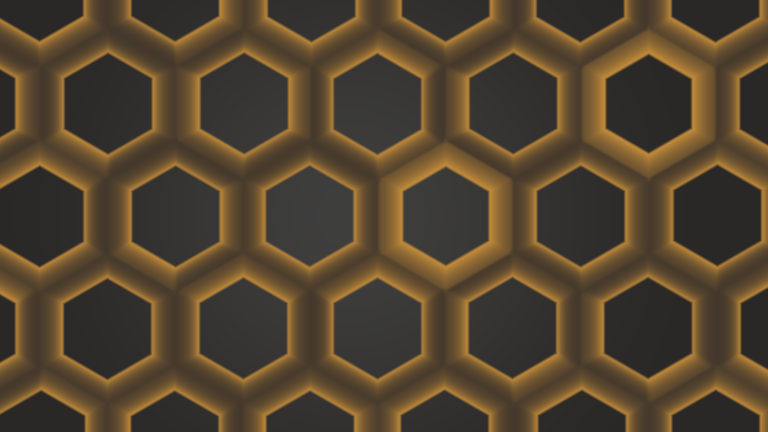
This pattern is drawn by a WebGL 1 fragment shader. Its source:

```glsl
precision highp float;

uniform vec2 u_resolution;

// Lengths are fractions of the canvas height.
const vec2 PITCH = vec2(0.313, 0.2604);    // column and row spacing
const vec2 ORIGIN = vec2(-0.0139, 0.0);    // lattice offset from the centre
const float APOTHEM = 0.1019;              // centre to side of a dark plate
const float HALF_WALL = 0.0535;
const float EDGE_BLUR = 0.0045;
const float JITTER = 0.0035;               // largest drift of a plate
const float SEAM_SHARPNESS = 320.0;        // crispness of mitres and ridges

const float DECAY_MIN = 1.9;               // falloff of the glow across a wall
const float DECAY_MAX = 4.0;
const float HOT_DECAY = 1.25;
const float HOT_SHRINK = 0.0025;
const vec2 HOT_CELL_A = vec2(0.0, 0.0);    // column, row of the brightest cells
const vec2 HOT_CELL_B = vec2(2.0, 1.0);

const vec3 GOLD = vec3(0.80, 0.57, 0.23);
const vec3 BROWN = vec3(0.25, 0.21, 0.17);
const vec3 PLATE_LIGHT = vec3(0.245, 0.243, 0.24);
const vec3 PLATE_DARK = vec3(0.162, 0.157, 0.153);
const vec2 LIGHT_CENTRE = vec2(-0.08, 0.0);
const float LIGHT_RADIUS = 0.85;

float hash(vec3 p) {
    p = fract(p * vec3(0.1031, 0.1030, 0.0973));
    p += dot(p, p.yzx + 33.33);
    return fract((p.x + p.y) * p.z);
}

// Distance from the centre measured along the nearest side normal.
float hexRadius(vec2 p) {
    p = abs(p);
    return max(p.x, dot(p, vec2(0.5, 0.8660)));
}

float isCell(vec2 cell, vec2 target) {
    return 1.0 - step(0.5, distance(cell, target));
}

// Falloff differs from side to side and blends across the mitres.
float sideDecay(vec2 q, vec2 cell, float radius) {
    float total = 0.0;
    float weights = 0.0;
    for (int i = 0; i < 6; i++) {
        float side = float(i);
        float angle = side * 1.0472;
        float reach = dot(q, vec2(cos(angle), sin(angle)));
        float weight = exp((reach - radius) * SEAM_SHARPNESS);
        total += weight * hash(vec3(cell + 40.0, side + 7.0));
        weights += weight;
    }
    return mix(DECAY_MIN, DECAY_MAX, total / weights);
}

void main() {
    vec2 screen = (gl_FragCoord.xy - 0.5 * u_resolution) / u_resolution.y;
    vec2 p = screen - ORIGIN;
    float nearestRow = floor(p.y / PITCH.y + 0.5);

    float glow = 0.0;
    float weights = 0.0;
    float plateDistance = 1.0;

    // Blend the glow of the neighbouring cells.
    for (int j = -1; j <= 1; j++) {
        float row = nearestRow + float(j);
        float shift = 0.5 * (1.0 - mod(row, 2.0));
        float nearestColumn = floor(p.x / PITCH.x - shift + 0.5);
        for (int i = -1; i <= 1; i++) {
            vec2 cell = vec2(nearestColumn + float(i), row);
            vec2 centre = vec2(cell.x + shift, row) * PITCH;
            vec2 drift = vec2(hash(vec3(cell + 40.0, 1.0)),
                              hash(vec3(cell + 40.0, 2.0))) * 2.0 - 1.0;
            vec2 q = p - centre - drift * JITTER * vec2(1.0, 0.4);

            float hot = max(isCell(cell, HOT_CELL_A), isCell(cell, HOT_CELL_B));
            float radius = hexRadius(q);
            float d = radius - APOTHEM + hot * HOT_SHRINK;
            float outside = max(d, 0.0);
            float decay = mix(sideDecay(q, cell, radius), HOT_DECAY, hot);
            float weight = exp(-outside * SEAM_SHARPNESS);

            glow += weight * exp(-decay * outside / HALF_WALL);
            weights += weight;
            plateDistance = min(plateDistance, d);
        }
    }
    vec3 wall = mix(BROWN, GOLD, glow / weights);

    // Plates catch a soft light near the middle of the canvas.
    float shade = smoothstep(0.0, LIGHT_RADIUS, length(screen - LIGHT_CENTRE));
    vec3 plate = mix(PLATE_LIGHT, PLATE_DARK, shade);

    float blur = max(EDGE_BLUR, 0.75 / u_resolution.y);
    vec3 color = mix(plate, wall, smoothstep(-blur, blur, plateDistance));
    gl_FragColor = vec4(color, 1.0);
}
```
